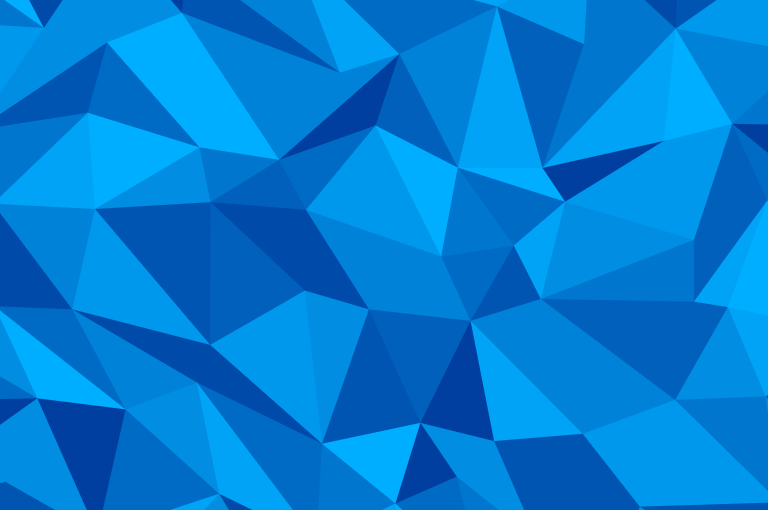
This background is drawn by a WebGL 1 fragment shader. Its source:

```glsl
precision highp float;

uniform vec2 u_resolution;

#define ROWS 5.4
#define JITTER 0.38
#define STAGGER 0.3
#define TONES 11.0
#define DARK_BLUE vec3(0.0, 0.247, 0.624)
#define LIGHT_BLUE vec3(0.0, 0.682, 1.0)

float hash(vec2 p) {
    return fract(sin(dot(p, vec2(127.1, 311.7))) * 43758.545);
}

float cross2(vec2 a, vec2 b) {
    return a.x * b.y - a.y * b.x;
}

// Mesh vertex: a staggered lattice point, moved at random
vec2 vertex(vec2 id) {
    vec2 offset = vec2(hash(id + 3.7), hash(id + 41.3)) * 2.0 - 1.0;
    return id + vec2(STAGGER * mod(id.y, 2.0), 0.0) + JITTER * offset;
}

// Distance to the line a-b, positive on its left side
float edgeDistance(vec2 p, vec2 a, vec2 b) {
    return cross2(normalize(b - a), p - a);
}

// Smoothed coverage of a counter-clockwise triangle
float coverage(vec2 p, vec2 a, vec2 b, vec2 c, float pixel) {
    float inside = min(edgeDistance(p, a, b),
                   min(edgeDistance(p, b, c), edgeDistance(p, c, a)));
    return clamp(0.5 + inside / pixel, 0.0, 1.0);
}

// Smaller of the two areas when quad a-b-c-d is cut along a-c
float cutQuality(vec2 a, vec2 b, vec2 c, vec2 d) {
    return min(cross2(b - a, c - a), cross2(c - a, d - a));
}

// Flat tone per triangle; the even sequence keeps the shares balanced
vec3 facetColor(vec2 cell, float side) {
    float spread = dot(cell, vec2(0.618, 0.273)) + 0.41 * side;
    float pick = fract(spread + 0.35 * hash(cell + 17.0 * side));
    float tone = floor(0.3 + pick * (TONES - 0.3)) / (TONES - 1.0);
    return mix(DARK_BLUE, LIGHT_BLUE, min(tone, 1.0));
}

void main() {
    float pixel = ROWS / u_resolution.y;
    vec2 p = gl_FragCoord.xy * pixel;
    vec2 home = floor(p);

    vec3 sum = vec3(0.0);
    float weight = 0.0;

    for (int j = -1; j <= 1; j++) {
        for (int i = -1; i <= 1; i++) {
            vec2 cell = home + vec2(float(i), float(j));
            vec2 a = vertex(cell);
            vec2 b = vertex(cell + vec2(1.0, 0.0));
            vec2 c = vertex(cell + vec2(1.0, 1.0));
            vec2 d = vertex(cell + vec2(0.0, 1.0));

            // Cut along the diagonal that leaves the fuller triangles
            bool cutAC = cutQuality(a, b, c, d) > cutQuality(b, c, d, a);
            vec2 start = cutAC ? a : b;
            vec2 right = cutAC ? b : c;
            vec2 end = cutAC ? c : d;
            vec2 left = cutAC ? d : a;

            float first = coverage(p, start, right, end, pixel);
            float second = coverage(p, start, end, left, pixel);
            sum += first * facetColor(cell, 0.0) + second * facetColor(cell, 1.0);
            weight += first + second;
        }
    }

    gl_FragColor = vec4(sum / max(weight, 0.001), 1.0);
}
```
